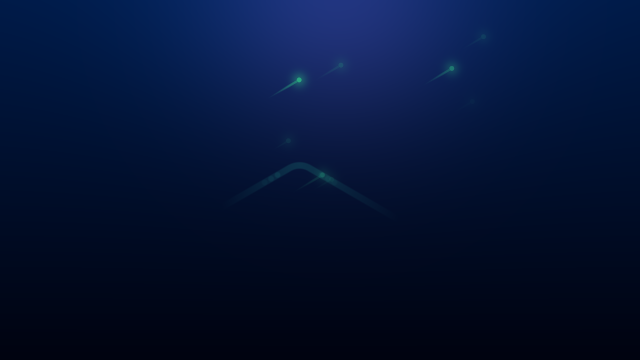
A Shadertoy shader for this background:

```glsl
// Deep blue night gradient with slanted green comets above a faint rounded chevron.

const vec3 FLOOR_BLUE = vec3(0.000, 0.010, 0.060);
const vec3 SKY_BLUE   = vec3(0.000, 0.100, 0.275);
const vec3 WIDE_GLOW  = vec3(0.000, 0.060, 0.130);
const vec3 INDIGO     = vec3(0.130, 0.050, 0.100);
const vec3 COMET      = vec3(0.180, 0.740, 0.520);
const vec3 CHEVRON    = vec3(0.080, 0.360, 0.400);

const vec2 APEX = vec2(0.832, 0.5405);
const float BEND = 0.0556;                // corner radius of the chevron
const vec2 ARM_NORMAL = vec2(0.5, 0.866); // arms slope down by 30 degrees

// Comets: head x, head y, tail length, strength
const vec4 COMETS[8] = vec4[8](
    vec4(0.831, 0.778, 0.102, 1.00), vec4(0.947, 0.819, 0.084, 0.30),
    vec4(1.255, 0.810, 0.092, 0.65), vec4(1.343, 0.898, 0.070, 0.20),
    vec4(1.312, 0.718, 0.065, 0.06), vec4(0.801, 0.609, 0.052, 0.17),
    vec4(0.896, 0.514, 0.096, 0.33), vec4(0.921, 0.502, 0.060, 0.14));

// Soft elliptical light, 1 at its centre
float glow(vec2 p, vec2 center, vec2 size) {
    vec2 q = (p - center) / size;
    return exp(-dot(q, q));
}

// Smooth filled edge, d < 0 is inside
float fill(float d, float blur) {
    return 1.0 - smoothstep(-blur, blur, d);
}

vec3 background(vec2 p) {
    vec3 color = mix(FLOOR_BLUE, SKY_BLUE, p.y);
    color += WIDE_GLOW * glow(p, vec2(0.90, 1.0), vec2(0.55, 0.36));
    color += INDIGO * glow(p, vec2(0.95, 1.0), vec2(0.36, 0.38));
    return color;
}

// Coverage of one comet: halo, round head and tapering tail
float comet(vec2 p, vec2 head, float tail, float pixel) {
    vec2 q = p - head;
    vec2 dir = vec2(-0.86, -0.51);
    float along = dot(q, dir) / tail;
    float across = abs(dot(q, vec2(-dir.y, dir.x)));
    float fade = clamp(1.0 - along, 0.0, 1.0);
    float streak = fill(across - 0.0045 * fade, pixel) * fade * step(0.0, along);
    float halo = 0.38 * glow(q, vec2(0.0), vec2(0.021));
    float core = 0.85 * fill(length(q) - 0.0075, pixel);
    return max(max(core, halo), 0.65 * streak);
}

// Distance to the centre line of the chevron, q measured from its bend centre
float chevronDistance(vec2 q) {
    q.x = abs(q.x);
    bool onBend = q.x * ARM_NORMAL.y < q.y * ARM_NORMAL.x;
    return abs((onBend ? length(q) : dot(q, ARM_NORMAL)) - BEND);
}

// Coverage of the fading stroke and the beads on both arms
float chevron(vec2 p, float pixel) {
    vec2 q = p - APEX + vec2(0.0, BEND);
    float reach = q.x < 0.0 ? 0.215 : 0.275;
    float fade = clamp(1.0 - abs(q.x) / reach, 0.0, 1.0);
    float cover = 0.42 * fade * fill(chevronDistance(q) - 0.0090, pixel);
    for (int i = 0; i < 3; i++) {
        float x = 0.061 + 0.0180 * float(i);
        float y = (BEND - x * ARM_NORMAL.x) / ARM_NORMAL.y;
        float bead = fill(length(vec2(abs(q.x) - x, q.y - y)) - 0.0078, pixel);
        cover += bead * (0.20 - 0.06 * float(i));
    }
    return cover;
}

void mainImage(out vec4 fragColor, in vec2 fragCoord) {
    vec2 p = fragCoord / iResolution.y;
    float pixel = 1.0 / iResolution.y;

    vec3 color = background(p);
    color = mix(color, CHEVRON, chevron(p, pixel));
    for (int i = 0; i < 8; i++) {
        vec4 c = COMETS[i];
        color = mix(color, COMET, c.w * comet(p, c.xy, c.z, pixel));
    }
    fragColor = vec4(clamp(color, 0.0, 1.0), 1.0);
}
```
